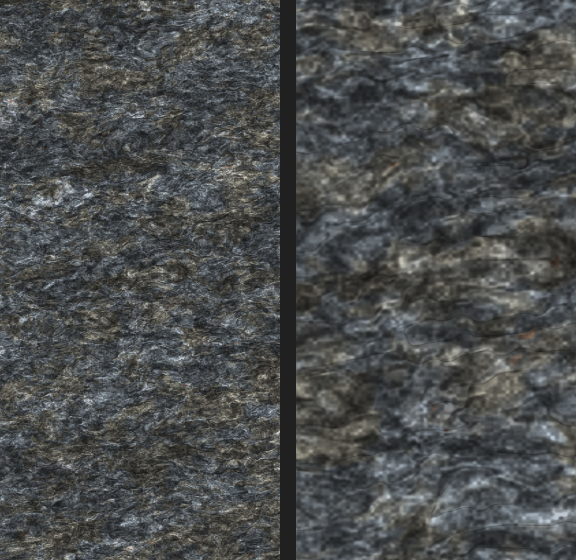
Left: the whole. Right: its middle third, enlarged.
This texture is drawn by a WebGL 2 fragment shader. Its source:

```glsl
#version 300 es
precision highp float;

uniform vec2 u_resolution;
out vec4 fragColor;

// Integer hash of a lattice cell, two values in -1..1
vec2 hash2(vec2 cell) {
  uvec2 v = uvec2(ivec2(cell) + 4096) * 1664525u + 1013904223u;
  v.x += v.y * 1664525u;
  v.y += v.x * 1664525u;
  v ^= v >> 16u;
  v.x += v.y * 1664525u;
  v.y += v.x * 1664525u;
  v ^= v >> 16u;
  return vec2(v & 65535u) / 32767.5 - 1.0;
}

// Smooth value noise in -1..1
float noise(vec2 p) {
  vec2 cell = floor(p);
  vec2 f = fract(p);
  f = f * f * f * (f * (f * 6.0 - 15.0) + 10.0);
  float low = mix(hash2(cell).x, hash2(cell + vec2(1, 0)).x, f.x);
  float high = mix(hash2(cell + vec2(0, 1)).x, hash2(cell + vec2(1, 1)).x, f.x);
  return mix(low, high, f.y);
}

// Scattered mineral cells with softened borders, one tone in -1..1 per cell
float crystals(vec2 p) {
  vec2 base = floor(p);
  float toneSum = 0.0;
  float weightSum = 0.0;
  for (int y = -1; y <= 1; y++) {
    for (int x = -1; x <= 1; x++) {
      vec2 cell = base + vec2(x, y);
      vec2 offset = cell + 0.5 + 0.45 * hash2(cell) - p;
      float weight = exp(-11.0 * dot(offset, offset));
      toneSum += weight * hash2(cell + 517.0).x;
      weightSum += weight;
    }
  }
  return toneSum / weightSum;
}

void main() {
  vec2 p = gl_FragCoord.xy / u_resolution.x;

  // Slightly tilted foliation, bent so that the layers waver
  vec2 q = mat2(0.99, -0.12, 0.12, 0.99) * p;
  vec2 bend = q * vec2(8.0, 13.0);
  q += vec2(0.022, 0.013) * vec2(noise(bend), noise(bend + 40.0));
  vec2 fray = q * vec2(48.0, 70.0);
  q += vec2(0.008, 0.005) * vec2(noise(fray), noise(fray + 90.0));

  // Tone from broad clouds down to single grains
  float tone = 0.5 * noise(q * vec2(3.0, 6.5) + 11.0);
  tone += 0.7 * noise(q * vec2(17.0, 36.0) + 23.0);
  tone += 0.9 * crystals(q * vec2(33.0, 60.0) + 7.0);
  tone += 1.0 * noise(q * vec2(46.0, 115.0) + 31.0);
  tone += 1.1 * noise(q * vec2(98.0, 175.0) + 47.0);
  tone += 0.9 * noise(p * vec2(205.0, 240.0) + 59.0);

  // Pale feldspar patches
  float pale = smoothstep(0.5, 0.9, crystals(q * vec2(14.0, 26.0) + 71.0));
  pale *= 0.65 + 0.5 * noise(q * vec2(60.0, 90.0) + 83.0);
  tone += 1.35 * pale;

  // Thin dark mica seams
  float seam = 1.0 - smoothstep(0.0, 0.14, abs(noise(q * vec2(13.0, 44.0) + 97.0)));
  tone -= 0.75 * seam;

  float value = clamp(0.296 * exp(0.29 * tone), 0.07, 0.78);

  // Cool and olive minerals, with rare rust specks
  float hue = noise(q * vec2(9.0, 17.0) + 101.0) + 0.7 * noise(q * vec2(40.0, 75.0) + 113.0);
  vec3 tint = mix(vec3(0.93, 1.0, 1.06), vec3(1.03, 1.01, 0.92), smoothstep(-0.6, 0.75, hue));
  tint = mix(tint, vec3(0.98, 1.0, 1.02), 0.6 * clamp(pale, 0.0, 1.0));
  float rust = smoothstep(0.93, 0.98, crystals(q * vec2(55.0, 80.0) + 131.0));
  rust *= smoothstep(0.35, 0.6, noise(q * vec2(7.0, 11.0) + 149.0));
  tint = mix(tint, vec3(1.3, 0.97, 0.75), 0.7 * rust);

  fragColor = vec4(value * tint, 1.0);
}
```
